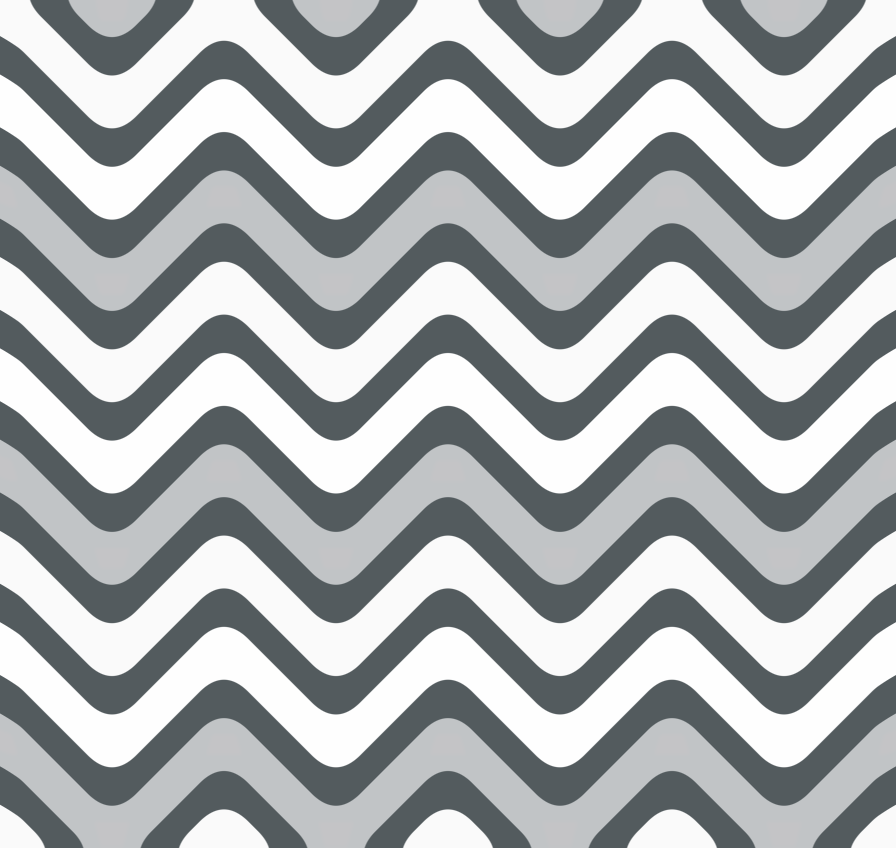
A Shadertoy shader for this pattern:

```glsl
// Rounded dark zigzag stripes over repeating white, grey and off-white bands
#define WAVES 4.0        // zigzag periods across the canvas
#define PITCH 0.4075     // vertical stripe spacing, in periods
#define STRIPE 0.1715    // vertical thickness of a dark stripe
#define FIRST_TOP 0.182  // depth of the first crest below the top border
#define ROUNDING 0.109   // half width of the rounded corners
#define CURL_REACH 0.075 // distance over which stripes bend at the borders
#define CURL_Y 0.026     // bend at the top and bottom borders
#define CURL_X 0.021     // lift at the side borders
#define DARK vec3(0.325, 0.357, 0.369)
#define GREY vec3(0.757, 0.770, 0.777)
#define PATCH vec3(0.767, 0.769, 0.775)

// Eases from 1 on a border to 0 at the end of the curl
float borderBend(float dist) {
    float e = clamp(1.0 - dist / CURL_REACH, 0.0, 1.0);
    return e * e;
}

// Straight ramp that starts with a parabolic corner
float roundedRamp(float t) {
    return t < ROUNDING ? 0.5 * t * t / ROUNDING : t - 0.5 * ROUNDING;
}

// Drop below the crest, symmetric about the middle of each flank
float zigzag(float x) {
    float t = abs(fract(x + 0.5) - 0.5);
    float depth = 0.5 - ROUNDING;
    return t < 0.25 ? roundedRamp(t) : depth - roundedRamp(0.5 - t);
}

// Signed distance to the faint patch, wide at its flat base
float patchDistance(float x, float rise) {
    vec2 d = vec2(abs(x) - 0.068 + 0.3 * rise, abs(rise) - 0.048) + 0.02;
    return length(max(d, 0.0)) + min(max(d.x, d.y), 0.0) - 0.02;
}

vec3 bandColour(float index) {
    float kind = mod(index, 3.0);
    return kind < 0.5 ? vec3(0.998) : kind < 1.5 ? GREY : vec3(0.982);
}

void mainImage(out vec4 fragColor, in vec2 fragCoord) {
    float pixel = WAVES / iResolution.x;
    float height = iResolution.y * pixel;
    float x = fragCoord.x * pixel;
    float y = height - fragCoord.y * pixel;

    // Bend the stripes slightly beside the borders
    y += CURL_Y * (borderBend(y) - borderBend(height - y));
    y += CURL_X * borderBend(min(x, WAVES - x));

    // Stripe coordinate, zero on the centre of a dark stripe
    float drop = zigzag(x);
    float along = (y - drop - FIRST_TOP - 0.5 * STRIPE) / PITCH;
    float index = floor(along);
    float fromMiddle = (fract(along) - 0.5) * PITCH;
    vec3 colour = bandColour(index);

    // Faint patches at the crests and valleys of grey bands
    float corner = floor(x * 2.0 + 0.5);
    float valley = mod(corner, 2.0);
    float rise = -(fromMiddle + drop - valley * (0.5 - ROUNDING));
    rise *= 1.0 - 2.0 * valley;
    float spot = patchDistance(x - 0.5 * corner, rise);
    float isGrey = step(abs(mod(index, 3.0) - 1.0), 0.5);
    float soft = pixel + 0.006;
    colour = mix(colour, PATCH, isGrey * (1.0 - smoothstep(-soft, soft, spot)));

    // Dark stripes, with the edge width corrected for the slope
    float flank = abs(fract(x * 2.0 + 0.5) - 0.5) * 0.5;
    float slope = min(flank / ROUNDING, 1.0);
    float edge = 0.5 * (PITCH - STRIPE) - abs(fromMiddle);
    edge /= sqrt(1.0 + slope * slope);
    float ink = 1.0 - smoothstep(-0.75 * pixel, 0.75 * pixel, edge);
    fragColor = vec4(mix(colour, DARK, ink), 1.0);
}
```
